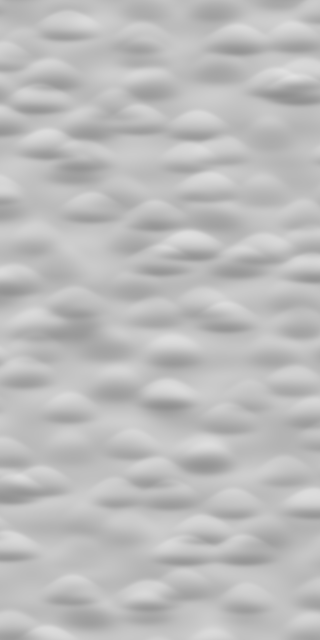
This texture is drawn by a WebGL 2 fragment shader. Its source:

```glsl
#version 300 es
precision highp float;

uniform vec2 u_resolution;
out vec4 fragColor;

// Four pseudo-random values in 0..1 per lattice point
vec4 hash4(vec2 cell) {
    uvec2 q = uvec2(ivec2(cell) + 512) * uvec2(1597u, 3571u);
    uint n = (q.x ^ q.y) * 40503u;
    n = (n ^ (n >> 15)) * 73939u;
    n = (n ^ (n >> 13)) * 51749u;
    n ^= n >> 16;
    uvec4 k = n * uvec4(1u, 7919u, 30011u, 52561u);
    k = (k ^ (k >> 11)) * 40503u;
    return vec4((k >> 8) & 65535u) / 65535.0;
}

vec2 latticeGradient(vec2 cell) {
    float angle = 6.28319 * hash4(cell + 90.0).x;
    return vec2(cos(angle), sin(angle));
}

float gradientNoise(vec2 p) {
    vec2 cell = floor(p);
    vec2 f = p - cell;
    vec2 fade = f * f * f * (f * (f * 6.0 - 15.0) + 10.0);
    vec2 e = vec2(1.0, 0.0);
    float a = dot(latticeGradient(cell), f);
    float b = dot(latticeGradient(cell + e.xy), f - e.xy);
    float c = dot(latticeGradient(cell + e.yx), f - e.yx);
    float d = dot(latticeGradient(cell + e.xx), f - e.xx);
    return mix(mix(a, b, fade.x), mix(c, d, fade.x), fade.y);
}

// Bell curve with separate widths below and above its peak
float skewedBell(float y, float below, float above) {
    float t = y / (y < 0.0 ? below : above);
    return exp(-t * t);
}

// One ripple: a dark lens at the base under a light arched crest
float ripple(vec2 d, float halfWidth, float softness) {
    float u = d.x / halfWidth;
    float taper = max(1.0 - u * u, 0.0);
    taper *= taper;
    float hollow = skewedBell(d.y + 0.1 * taper, 0.15 * softness, 0.27 * softness);
    float crest = skewedBell(d.y - 0.2 - 0.55 * taper, 0.36, 0.13 * softness);
    return taper * (0.09 * crest - 0.16 * hollow);
}

void main() {
    vec2 uv = gl_FragCoord.xy / u_resolution.x;
    vec2 p = uv * vec2(4.4, 11.0);

    // Scattered ripples, each row shifted sideways
    float relief = 0.0;
    for (int j = -2; j <= 2; j++) {
        float row = floor(p.y) + float(j);
        float shift = 0.5 * mod(row, 2.0) + 0.4 * hash4(vec2(-7.0, row)).x;
        for (int i = -1; i <= 1; i++) {
            vec2 cell = vec2(floor(p.x + shift) + float(i), row);
            vec4 rnd = hash4(cell);
            vec2 centre = cell + 0.5 + (rnd.xy - 0.5) * vec2(0.75, 0.9);
            vec2 d = p + vec2(shift, 0.0) - centre;
            float softness = 0.9 + 1.3 * rnd.z * rnd.z;
            float strength = mix(0.65, 1.25, rnd.w) / sqrt(softness);
            relief += strength * ripple(d, 0.5 + 0.12 * rnd.w, softness);
        }
    }

    // Uneven tone between the ripples
    relief += 0.11 * gradientNoise(uv * vec2(4.7, 12.0) + 3.3);

    // Grey tones, softly limited at both ends
    float grey = 0.74 + 0.22 * tanh((relief + 0.014) / 0.22);
    fragColor = vec4(vec3(grey), 1.0);
}
```
